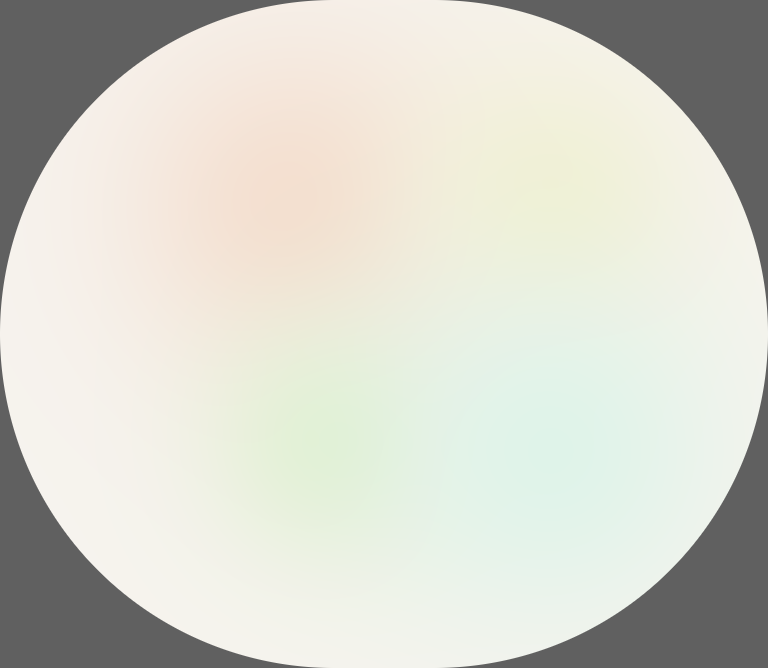
This background is drawn by a WebGL 1 fragment shader. Its source:

```glsl
precision highp float;

uniform vec2 u_resolution;

const vec3 SURROUND = vec3(0.376);
const vec3 CREAM = vec3(0.965, 0.953, 0.933);
const vec3 PEACH = vec3(0.957, 0.872, 0.812);
const vec3 YELLOW = vec3(0.945, 0.942, 0.832);
const vec3 GREEN = vec3(0.885, 0.943, 0.825);
const vec3 MINT = vec3(0.875, 0.953, 0.915);

// Signed distance to a box with rounded corners
float roundedBox(vec2 p, vec2 halfSize, float radius) {
    vec2 q = abs(p) - halfSize + radius;
    return length(max(q, 0.0)) + min(max(q.x, q.y), 0.0) - radius;
}

// Tint a base colour with a soft round glow
vec3 addGlow(vec3 base, vec3 tint, vec2 p, vec2 center, float spread) {
    vec2 d = (p - center) / spread;
    return mix(base, tint, exp(-dot(d, d)));
}

void main() {
    // Centered coordinates, one unit is the canvas height
    vec2 p = (gl_FragCoord.xy - 0.5 * u_resolution) / u_resolution.y;
    vec2 halfSize = 0.5 * u_resolution / u_resolution.y;
    float pixel = 1.0 / u_resolution.y;

    // Overlapping pastel glows
    vec3 panel = CREAM;
    panel = addGlow(panel, PEACH, p, vec2(-0.13, 0.19), 0.255);
    panel = addGlow(panel, YELLOW, p, vec2(0.25, 0.20), 0.21);
    panel = addGlow(panel, GREEN, p, vec2(-0.075, -0.16), 0.185);
    panel = addGlow(panel, MINT, p, vec2(0.25, -0.175), 0.26);

    // Fully rounded panel on the grey surround
    float radius = min(halfSize.x, halfSize.y);
    float edge = roundedBox(p, halfSize, radius);
    float coverage = clamp(0.5 - edge / pixel, 0.0, 1.0);
    gl_FragColor = vec4(mix(SURROUND, panel, coverage), 1.0);
}
```
